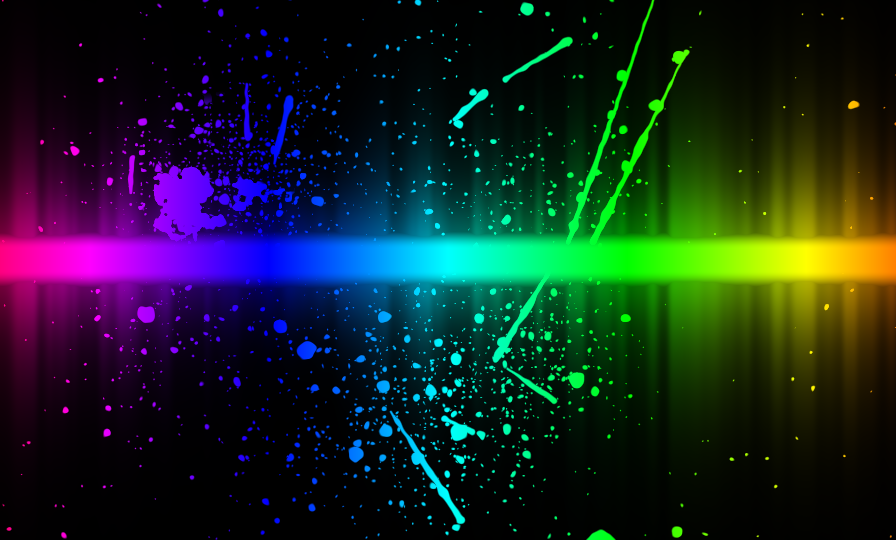
Reproduce this background procedurally as a Shadertoy shader.

```glsl
// A glowing rainbow band with vertical light streaks and paint splatter on black.
// Hue depends only on x; band, streaks and splatter are brightness masks.
// Splatter joins hashed droplet grids, a noise-edged mass, strokes and large drops.

const float ASPECT = 1.662;      // layout width in units of canvas height
const float BAND_Y = 0.519;

// Strokes: start xy, end xy
const vec4 STROKES[11] = vec4[](
    vec4(1.212, 1.00, 1.054, 0.552), vec4(1.273, 0.903, 1.10, 0.552),
    vec4(1.03, 0.515, 0.92, 0.335), vec4(0.725, 0.238, 0.855, 0.037),
    vec4(0.937, 0.853, 1.054, 0.924), vec4(0.844, 0.779, 0.898, 0.827),
    vec4(0.509, 0.697, 0.537, 0.816), vec4(0.457, 0.844, 0.459, 0.745),
    vec4(0.942, 0.318, 1.028, 0.258), vec4(0.242, 0.643, 0.245, 0.708),
    vec4(0.823, 0.225, 0.877, 0.199));

// Large drops: centre xy, radius
const vec3 DROPS[16] = vec3[](
    vec3(0.27, 0.418, 0.017), vec3(0.569, 0.351, 0.017), vec3(0.66, 0.16, 0.014),
    vec3(1.115, -0.01, 0.028), vec3(1.071, 0.297, 0.015), vec3(1.255, 0.017, 0.011),
    vec3(0.52, 0.396, 0.012), vec3(0.853, 0.201, 0.016), vec3(0.141, 0.721, 0.009),
    vec3(1.154, 0.859, 0.01), vec3(1.134, 0.788, 0.01), vec3(1.078, 0.632, 0.011),
    vec3(1.216, 0.805, 0.012), vec3(1.165, 0.69, 0.011), vec3(0.775, 0.152, 0.011),
    vec3(1.26, 0.892, 0.012));

float hash(vec2 p) {
    return fract(sin(dot(p, vec2(127.1, 311.7))) * 43758.5453);
}

float noise(vec2 p) {
    vec2 i = floor(p), f = fract(p);
    f = f * f * (3.0 - 2.0 * f);
    return mix(mix(hash(i), hash(i + vec2(1, 0)), f.x),
               mix(hash(i + vec2(0, 1)), hash(i + vec2(1, 1)), f.x), f.y);
}

float fbm(vec2 p) {
    return 0.55 * noise(p) + 0.3 * noise(p * 2.1 + 7.0) + 0.15 * noise(p * 4.3 + 19.0);
}

float bell(vec2 p, vec2 centre, vec2 size) {
    vec2 q = (p - centre) / size;
    return exp(-dot(q, q));
}

// Fully saturated hue, from pink at the left to orange at the right
vec3 spectrum(float x) {
    float hue = 1.0 / 6.0 + (0.9 - x) / 1.2;
    return clamp(abs(mod(hue * 6.0 + vec3(0, 4, 2), 6.0) - 3.0) - 1.0, 0.0, 1.0);
}

// Soft core, a close halo, and streaks of uneven strength and reach
float bandLight(vec2 p) {
    float d = abs(p.y - BAND_Y);
    float core = 1.0 - smoothstep(0.02, 0.075, d);
    float streak = 0.5 * noise(vec2(p.x * 26.0, 3.0)) + 0.5 * noise(vec2(p.x * 52.0, 8.0));
    float blueDip = 1.0 - 0.4 * exp(-pow((p.x - 0.55) / 0.2, 2.0));
    float reach = (0.16 + 0.05 * noise(vec2(p.x * 7.0, 5.0))) * blueDip;
    float contrast = mix(0.38, 0.95, smoothstep(0.2, 0.8, streak));
    float glow = 0.68 * blueDip * exp(-pow(d / reach, 1.5)) * contrast;
    float halo = 0.3 * exp(-d * d / 0.009);
    return max(core, glow + halo * (1.0 - glow));
}

// Chance of droplets at a place
float density(vec2 p) {
    return 0.7 * bell(p, vec2(0.41, 0.67), vec2(0.16, 0.13))
         + 0.4 * bell(p, vec2(0.80, 0.27), vec2(0.18, 0.17))
         + 0.35 * bell(p, vec2(1.00, 0.36), vec2(0.12, 0.12))
         + 0.25 * bell(p, vec2(0.98, 0.63), vec2(0.17, 0.11))
         + 0.2 * bell(p, vec2(0.27, 0.40), vec2(0.09, 0.14))
         + 0.12 * bell(p, vec2(0.66, 0.50), vec2(0.42, 0.55));
}

// Signed distance to one hashed droplet per grid cell
float droplets(vec2 p, float cells, float seed) {
    vec2 id = floor(p * cells), key = id + seed;
    vec2 centre = 0.3 + 0.4 * vec2(hash(key + 11.3), hash(key + 27.9));
    float size = hash(key + 41.7);
    float radius = 0.1 + 0.18 * size * size * size;
    bool present = hash(key) < density((id + 0.5) / cells);
    return present ? (length(fract(p * cells) - centre) - radius) / cells : 1.0;
}

// Signed distance to a tapered stroke with beaded width
float strokeDistance(vec2 p, vec4 s, float seed) {
    vec2 along = s.zw - s.xy, q = p - s.xy;
    float t = clamp(dot(q, along) / dot(along, along), 0.0, 1.0);
    float bead = pow(noise(vec2(t * length(along) * 45.0, seed)), 3.0);
    float width = mix(0.002, 0.0055, t) + 0.005 * bead;
    return length(q - along * t) - width;
}

float splatter(vec2 p, float pixel) {
    vec2 wobble = vec2(noise(p * 70.0), noise(p * 70.0 + 31.0)) - 0.5;
    vec2 q = p + 0.007 * wobble;
    float d = 1.0;
    for (int i = 0; i < 4; i++) {
        float layer = float(i);
        d = min(d, droplets(q, 23.0 * pow(1.55, layer), 53.0 * layer));
    }
    for (int i = 0; i < STROKES.length(); i++)
        d = min(d, strokeDistance(p + 0.003 * wobble, STROKES[i], float(i) * 5.0));
    for (int i = 0; i < DROPS.length(); i++)
        d = min(d, length(q - DROPS[i].xy) - DROPS[i].z);

    // Dense paint mass, broken up at its rim
    float mass = fbm(p * 34.0) + 0.6 * bell(p, vec2(0.325, 0.595), vec2(0.05, 0.07))
               + 0.2 * bell(p, vec2(0.43, 0.65), vec2(0.14, 0.10));
    float paint = 1.0 - smoothstep(-pixel, pixel, d);
    float nearMass = smoothstep(0.3, 0.5, bell(p, vec2(0.41, 0.65), vec2(0.22, 0.17)));
    return max(paint, smoothstep(0.8, 0.85, mass) * nearMass);
}

void mainImage(out vec4 fragColor, in vec2 fragCoord) {
    vec2 uv = fragCoord / iResolution.xy;
    vec2 p = uv * vec2(ASPECT, 1.0);
    float light = max(bandLight(p), splatter(p, 1.0 / iResolution.y));
    fragColor = vec4(spectrum(uv.x) * light, 1.0);
}
```
